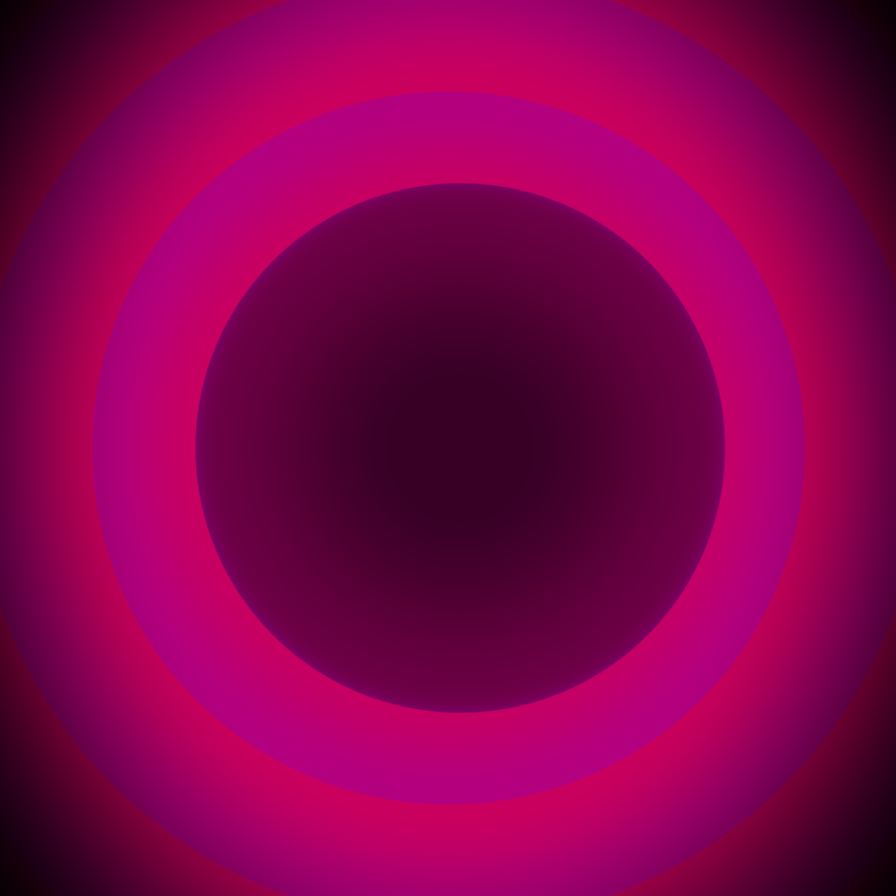
A three.js fragment shader for this background:

```glsl
// Glowing magenta rings around a dark plum disc, fading to black in the corners.
// A repeated radial ramp makes the rings; a slightly offset circle makes the disc,
// and an elliptical falloff darkens the sides more than the top and bottom.

#define RING_STEP 0.1328
#define RING_CENTER vec2(0.5007, 0.5)
#define DISC_CENTER vec2(0.5137, 0.5)
#define DISC_RADIUS 0.2955
#define RIM_WIDTH 0.010
#define EDGE_SOFTNESS 0.0012
#define FADE_START 0.33
#define FADE_END 0.68
#define FADE_SQUASH vec2(1.0, 0.8)

varying vec2 vUv;

const vec3 RING_RED = vec3(0.79, 0.0, 0.365);
const vec3 RING_PURPLE = vec3(0.70, 0.0, 0.50);
const vec3 DISC_CORE = vec3(0.22, 0.0, 0.145);
const vec3 DISC_EDGE = vec3(0.42, 0.0, 0.26);
const vec3 RIM_GLOW = vec3(0.07, 0.0, 0.13);

// Red to purple across each ring, with a smoothed jump back to red.
vec3 ringColor(float radius) {
  float phase = fract(radius / RING_STEP);
  float softness = EDGE_SOFTNESS / RING_STEP;
  float ramp = smoothstep(0.0, 1.0, phase);
  ramp *= 1.0 - smoothstep(1.0 - softness, 1.0, phase);
  return mix(RING_RED, RING_PURPLE, ramp);
}

// Dark core, brighter border and a thin violet glow inside the rim.
vec3 discColor(float radius) {
  vec3 color = mix(DISC_CORE, DISC_EDGE, smoothstep(0.06, 0.29, radius));
  float inset = max(DISC_RADIUS - radius, 0.0);
  return color + RIM_GLOW * exp(-inset / RIM_WIDTH);
}

void main() {
  // Rings with the corner fade
  vec2 fromCenter = vUv - RING_CENTER;
  float fade = 1.0 - smoothstep(FADE_START, FADE_END, length(fromCenter * FADE_SQUASH));
  vec3 color = ringColor(length(fromCenter)) * fade;

  // Disc on top
  float discDistance = length(vUv - DISC_CENTER);
  float discMask = 1.0 - smoothstep(-EDGE_SOFTNESS, EDGE_SOFTNESS, discDistance - DISC_RADIUS);
  color = mix(color, discColor(discDistance), discMask);

  gl_FragColor = vec4(color, 1.0);
}
```
